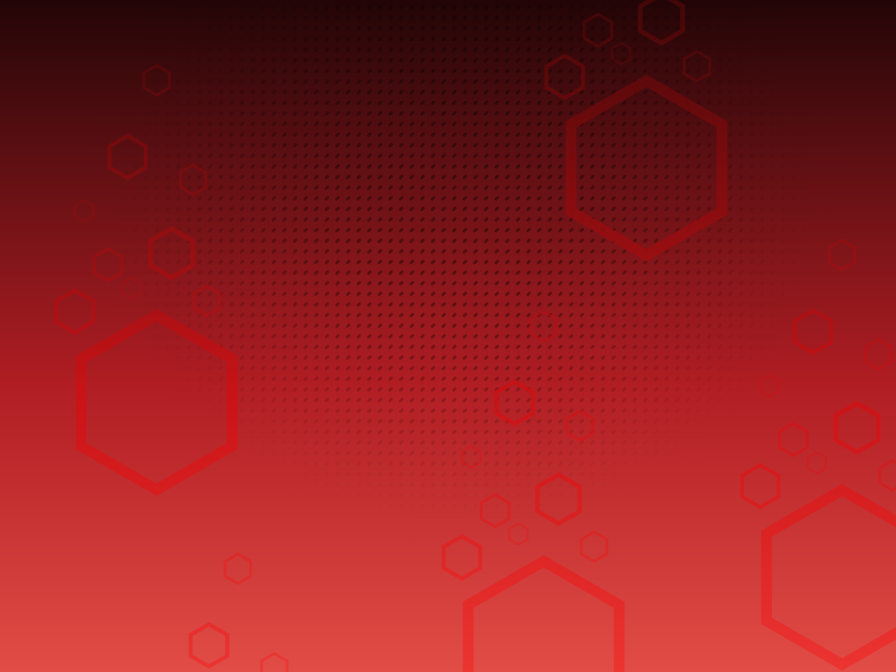
This background is drawn by a Shadertoy shader. Its source:

```glsl
// Dark-to-bright red vertical gradient with a fading grid of slanted dots
// and rising clusters of outlined hexagons. One cluster layout is repeated
// at several anchors; all lengths are fractions of the canvas height.

const float HEX_RADIUS = 0.139;
const float DOT_SPACING = 0.0158;

// Centre (xy) and radius (z) of each hexagon, in units of the largest one
const vec3 CLUSTER[10] = vec3[10](
    vec3(0.0, 0.0, 1.0),
    vec3(0.16, 1.60, 0.29),
    vec3(-0.52, 1.475, 0.19),
    vec3(-0.27, 1.225, 0.125),
    vec3(0.54, 1.09, 0.175),
    vec3(-0.875, 0.975, 0.25),
    vec3(-0.775, 2.05, 0.125),
    vec3(0.39, 2.385, 0.175),
    vec3(-0.31, 2.63, 0.25),
    vec3(0.0, 3.45, 0.175));

const vec2 ANCHORS[5] = vec2[5](
    vec2(0.233, 0.401), vec2(0.962, 0.750), vec2(0.809, 0.035),
    vec2(1.253, 0.141), vec2(0.354, -0.326));

// Three-stop gradient, h runs from bottom (0) to top (1)
vec3 gradient(float h, vec3 low, vec3 middle, vec3 high, float split) {
    return h < split ? mix(low, middle, h / split)
                     : mix(middle, high, (h - split) / (1.0 - split));
}

float coverage(float dist, float pixel) {
    return 1.0 - smoothstep(-0.5 * pixel, 0.5 * pixel, dist);
}

// Signed distance to a hexagon with a corner at the top
float hexagon(vec2 p, float radius) {
    p = abs(p);
    return max(p.x, 0.5 * p.x + 0.866 * p.y) - 0.866 * radius;
}

// Outline lying just inside the hexagon edge
float hexRing(vec2 p, float radius, float stroke) {
    return abs(hexagon(p, radius) + 0.5 * stroke) - 0.5 * stroke;
}

// Strongest outline opacity over one cluster
float hexCluster(vec2 p, float pixel) {
    float alpha = 0.0;
    for (int i = 0; i < 10; i++) {
        vec3 hex = CLUSTER[i] * HEX_RADIUS;
        float size = CLUSTER[i].z;
        float stroke = min(0.17 * hex.z, 0.0035 + 0.09 * hex.z);
        float opacity = mix(0.58, 0.88, smoothstep(0.12, 0.27, size));
        float ring = hexRing(p - hex.xy, hex.z, stroke);
        alpha = max(alpha, opacity * coverage(ring, pixel));
    }
    return alpha;
}

// Short diagonal capsules repeated on a square grid
float slantedDots(vec2 p, float pixel) {
    vec2 cell = mod(p, DOT_SPACING) - 0.5 * DOT_SPACING;
    vec2 slant = vec2(0.7071);
    float along = clamp(dot(cell, slant), -0.0016, 0.0016);
    return coverage(length(cell - slant * along) - 0.0021, pixel);
}

void mainImage(out vec4 fragColor, in vec2 fragCoord) {
    vec2 p = fragCoord / iResolution.y;
    float pixel = 1.5 / iResolution.y;

    // Backdrop
    vec3 color = gradient(p.y, vec3(0.885, 0.300, 0.275),
        vec3(0.69, 0.115, 0.137), vec3(0.135, 0.020, 0.026), 0.43);

    // Dot grid, fading out from the upper middle
    vec2 fromFocus = (p - vec2(0.69, 0.72)) / vec2(0.58, 0.54);
    float dotFade = 1.0 - smoothstep(0.25, 1.0, length(fromFocus));
    vec2 gridOrigin = vec2(0.4549, 0.6575) - 0.5 * DOT_SPACING;
    color *= 1.0 - 0.36 * dotFade * slantedDots(p - gridOrigin, pixel);

    // Hexagon clusters
    float alpha = 0.0;
    for (int i = 0; i < 5; i++) {
        alpha = max(alpha, hexCluster(p - ANCHORS[i], pixel));
    }
    vec3 hexColor = gradient(p.y, vec3(0.93, 0.19, 0.18),
        vec3(0.81, 0.07, 0.085), vec3(0.28, 0.025, 0.03), 0.40);
    color = mix(color, hexColor, alpha);

    fragColor = vec4(color, 1.0);
}
```
